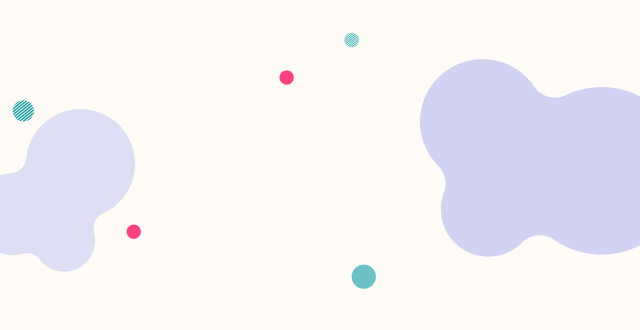
Write a WebGL 2 fragment shader that draws this background.

```glsl
#version 300 es
precision highp float;

uniform vec2 u_resolution;
out vec4 outColor;

const vec3 CREAM = vec3(1.0, 0.99, 0.97);
const vec3 LAVENDER = vec3(0.824, 0.824, 0.953);
const vec3 PALE_LAVENDER = vec3(0.872, 0.872, 0.957);
const vec3 PINK = vec3(1.0, 0.25, 0.5);
const vec3 TEAL = vec3(0.06, 0.62, 0.63);
const vec3 SOFT_TEAL = vec3(0.42, 0.76, 0.77);

// Circles are vec3(center, radius), in units of the canvas width.
float circle(vec2 p, vec3 c) {
    return length(p - c.xy) - c.z;
}

// Two circles joined by concave arcs of the given radius.
float joinedPair(vec2 p, vec3 a, vec3 b, float arc) {
    float span = length(b.xy - a.xy);
    vec2 axis = (b.xy - a.xy) / span;
    vec2 rel = p - a.xy;
    vec2 q = vec2(dot(rel, axis), abs(axis.x * rel.y - axis.y * rel.x));

    // The arc center is tangent to both circles.
    float reachA = a.z + arc;
    float reachB = b.z + arc;
    float x = (span * span + reachA * reachA - reachB * reachB) / (2.0 * span);
    vec2 f = vec2(x, sqrt(max(reachA * reachA - x * x, 0.0)));

    float d = min(circle(p, a), circle(p, b));
    bool between = f.y * q.x > f.x * q.y
        && f.y * (span - q.x) > (span - f.x) * q.y;
    return between ? min(d, arc - length(q - f)) : d;
}

float blob(vec2 p, vec3 a, vec3 b, vec3 c, float arc) {
    return min(joinedPair(p, a, b, arc),
        min(joinedPair(p, b, c, arc), joinedPair(p, c, a, arc)));
}

float coverage(float d, float pixel) {
    return clamp(0.5 - d / pixel, 0.0, 1.0);
}

// Diagonal lines rising to the right.
float stripes(vec2 p, float angle, float period, float width, float pixel) {
    float t = dot(p, vec2(-sin(angle), cos(angle))) / period;
    float d = abs(fract(t) - 0.5) * period - 0.5 * width;
    return coverage(d, pixel);
}

float stripedDot(vec2 p, vec3 c, float period, float pixel) {
    float lines = stripes(p - c.xy, 0.68, period, 0.6 * period, pixel);
    return lines * coverage(circle(p, c), pixel);
}

void main() {
    vec2 p = gl_FragCoord.xy / u_resolution.x;
    float pixel = 1.0 / u_resolution.x;
    vec3 color = CREAM;

    // Large soft blobs
    float leftBlob = blob(p, vec3(0.1257, 0.2598, 0.0853),
        vec3(0.1003, 0.1393, 0.0482), vec3(0.0195, 0.181, 0.0638), 0.026);
    float rightBlob = blob(p, vec3(0.7539, 0.3255, 0.0977),
        vec3(0.9401, 0.2487, 0.1309), vec3(0.763, 0.1888, 0.0742), 0.0391);
    color = mix(color, PALE_LAVENDER, coverage(leftBlob, pixel));
    color = mix(color, LAVENDER, coverage(rightBlob, pixel));

    // Solid dots
    float pinkDots = min(circle(p, vec3(0.4479, 0.3945, 0.0111)),
        circle(p, vec3(0.209, 0.1536, 0.0111)));
    float tealDot = circle(p, vec3(0.5684, 0.0833, 0.0189));
    color = mix(color, PINK, coverage(pinkDots, pixel));
    color = mix(color, SOFT_TEAL, coverage(tealDot, pixel));

    // Striped dots
    float bigStriped = stripedDot(p, vec3(0.0365, 0.3424, 0.0165), 0.0036, pixel);
    float smallStriped = stripedDot(p, vec3(0.5495, 0.4531, 0.0114), 0.0025, pixel);
    color = mix(color, TEAL, bigStriped);
    color = mix(color, TEAL, 0.75 * smallStriped);

    outColor = vec4(color, 1.0);
}
```
